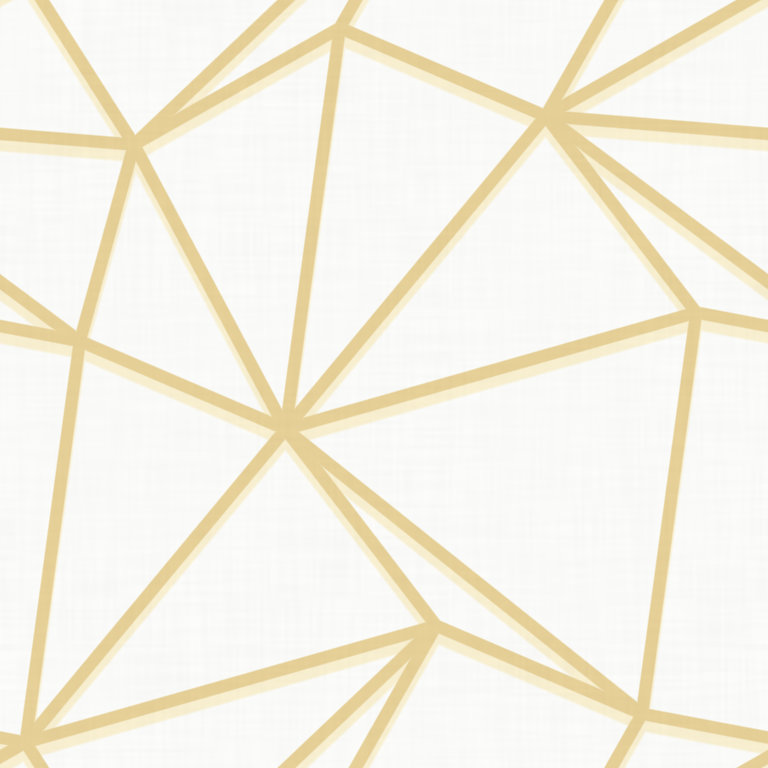
Give the GLSL for this pattern, as a three.js fragment shader.

```glsl
// Tiling web of gold ribbons with soft cream shadows on pale linen.
// Nodes of a wrapped lattice are jittered, joined to their neighbours and
// braced by alternating diagonals; distance to the segments gives the ribbons.
varying vec2 vUv;

const vec3 LINEN = vec3(0.979, 0.981, 0.973);
const vec3 CREAM = vec3(0.970, 0.935, 0.815);
const vec3 GOLD = vec3(0.897, 0.812, 0.590);

const float GRID = 3.0;                        // nodes per side of the tile
const float JITTER = 0.8;                      // node offset, in lattice cells
const vec2 JITTER_STEP = vec2(0.7549, 0.5698); // low-discrepancy steps
const float OPEN_EVERY = 5.0;                  // every fifth cell has no brace
const float OPEN_PHASE = 2.0;

const float HALF_WIDTH = 0.0081;
const float EDGE = 0.0014;
const vec2 SHADOW_DROP = vec2(0.0, -0.0145);
const float SHADOW_EDGE = 0.0024;

const float THREADS = 220.0;                   // threads across the tile
const float THREAD_RUNS = 16.0;                // tone changes along a thread
const float THREAD_CONTRAST = 0.014;
const float PATCHES = 9.0;

float hash(vec2 p) {
  vec3 q = fract(vec3(p.xyx) * 0.1031);
  q += dot(q, q.yzx + 33.33);
  return fract((q.x + q.y) * q.z);
}

// Value noise that wraps after a whole number of cells
float wrapNoise(vec2 uv, vec2 cells) {
  vec2 p = uv * cells;
  vec2 i = floor(p);
  vec2 f = fract(p);
  f = f * f * (3.0 - 2.0 * f);
  vec2 a = mod(i, cells);
  vec2 b = mod(i + 1.0, cells);
  return mix(mix(hash(a), hash(vec2(b.x, a.y)), f.x),
             mix(hash(vec2(a.x, b.y)), hash(b), f.x), f.y);
}

// Jittered node; cells beyond the tile repeat those inside it
vec2 node(vec2 cell) {
  vec2 home = mod(cell, GRID);
  vec2 shift = fract((home.x + GRID * home.y) * JITTER_STEP) - 0.5;
  return (cell + 0.5 + JITTER * shift) / GRID;
}

// Distance to a segment on the wrapped tile
float segment(vec2 p, vec2 a, vec2 b) {
  vec2 q = p - 0.5 * (a + b);
  q -= floor(q + 0.5);
  vec2 h = 0.5 * (b - a);
  return length(q - h * clamp(dot(q, h) / dot(h, h), -1.0, 1.0));
}

// Distance to the nearest centre line of the web
float web(vec2 p) {
  float d = 1.0;
  for (float y = 0.0; y < GRID; y++) {
    for (float x = 0.0; x < GRID; x++) {
      vec2 cell = vec2(x, y);
      vec2 a = node(cell);
      vec2 right = node(cell + vec2(1.0, 0.0));
      vec2 above = node(cell + vec2(0.0, 1.0));
      d = min(d, min(segment(p, a, right), segment(p, a, above)));

      // Brace the cell, with the direction alternating like a checkerboard
      float index = x + GRID * y;
      if (abs(mod(index, OPEN_EVERY) - OPEN_PHASE) > 0.5) {
        bool rising = mod(x + y, 2.0) < 0.5;
        float brace = rising ? segment(p, a, node(cell + 1.0))
                             : segment(p, right, above);
        d = min(d, brace);
      }
    }
  }
  return d;
}

float ribbon(vec2 p, float edge) {
  return 1.0 - smoothstep(HALF_WIDTH - edge, HALF_WIDTH + edge, web(p));
}

// Faint crossed threads, stronger in some patches
float weave(vec2 uv) {
  float weft = wrapNoise(uv, vec2(THREAD_RUNS, THREADS)) - 0.5;
  float warp = wrapNoise(uv, vec2(THREADS, THREAD_RUNS)) - 0.5;
  float strength = 0.4 + 0.6 * wrapNoise(uv, vec2(PATCHES));
  return (weft + warp) * strength * THREAD_CONTRAST;
}

void main() {
  vec3 color = mix(LINEN, CREAM, ribbon(vUv - SHADOW_DROP, SHADOW_EDGE));
  color = mix(color, GOLD, ribbon(vUv, EDGE));
  gl_FragColor = vec4(color + weave(vUv), 1.0);
}
```
